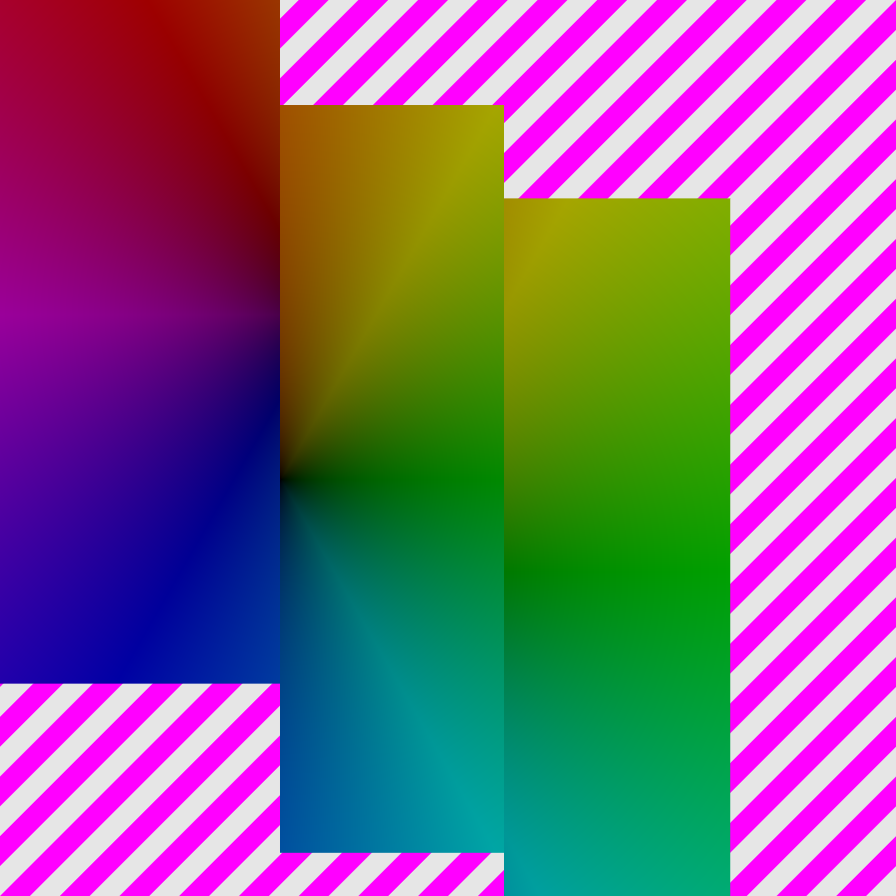
Reproduce this background procedurally as a Shadertoy shader.

```glsl
const vec3 PALE = vec3(0.9);
const vec3 MAGENTA = vec3(1.0, 0.0, 1.0);
const float STRIPES = 15.0;       // stripe periods across the canvas
const float UNIT_RADIUS = 0.2;    // radius of half brightness
const float FALLOFF = 0.7;

// Coverage of a shape from its signed distance and the pixel size
float coverage(float dist, float pixel) {
    return clamp(0.5 - dist / pixel, 0.0, 1.0);
}

float boxDistance(vec2 p, vec2 low, vec2 high) {
    vec2 d = abs(p - 0.5 * (low + high)) - 0.5 * (high - low);
    return length(max(d, 0.0)) + min(max(d.x, d.y), 0.0);
}

// Fully saturated colour for a hue in turns
vec3 hueColor(float hue) {
    vec3 ramp = abs(fract(hue + vec3(0.0, 2.0, 1.0) / 3.0) * 6.0 - 3.0);
    return clamp(ramp - 1.0, 0.0, 1.0);
}

// Hue follows the angle, brightness rises with the radius
vec3 colorWheel(vec2 p, vec2 center) {
    vec2 d = p - center;
    float angle = atan(d.y, d.x + 1e-6) / 6.283185;
    float power = pow(length(d) / UNIT_RADIUS, FALLOFF);
    return hueColor(1.0 / 3.0 - angle) * power / (1.0 + power);
}

vec3 diagonalStripes(vec2 p, float pixel) {
    float wave = abs(fract((p.x - p.y) * STRIPES + 0.25) - 0.5) - 0.25;
    float dist = wave / (STRIPES * sqrt(2.0));
    return mix(PALE, MAGENTA, coverage(dist, pixel));
}

vec3 addPanel(vec3 base, vec2 p, vec2 low, vec2 high, vec2 center, float pixel) {
    float mask = coverage(boxDistance(p, low, high), pixel);
    return mix(base, colorWheel(p, center), mask);
}

void mainImage(out vec4 fragColor, in vec2 fragCoord) {
    float pixel = 1.0 / iResolution.y;
    vec2 p = fragCoord * pixel;

    // Striped backdrop
    vec3 color = diagonalStripes(p, pixel);

    // Left, middle and right panels, each a window on its own wheel
    color = addPanel(color, p, vec2(-0.1, 0.237), vec2(0.3125, 1.1), vec2(0.367, 0.6485), pixel);
    color = addPanel(color, p, vec2(0.3125, 0.0482), vec2(0.5625, 0.8828), vec2(0.3138, 0.465), pixel);
    color = addPanel(color, p, vec2(0.5625, -0.1), vec2(0.815, 0.7786), vec2(0.3945, 0.362), pixel);

    fragColor = vec4(color, 1.0);
}
```
